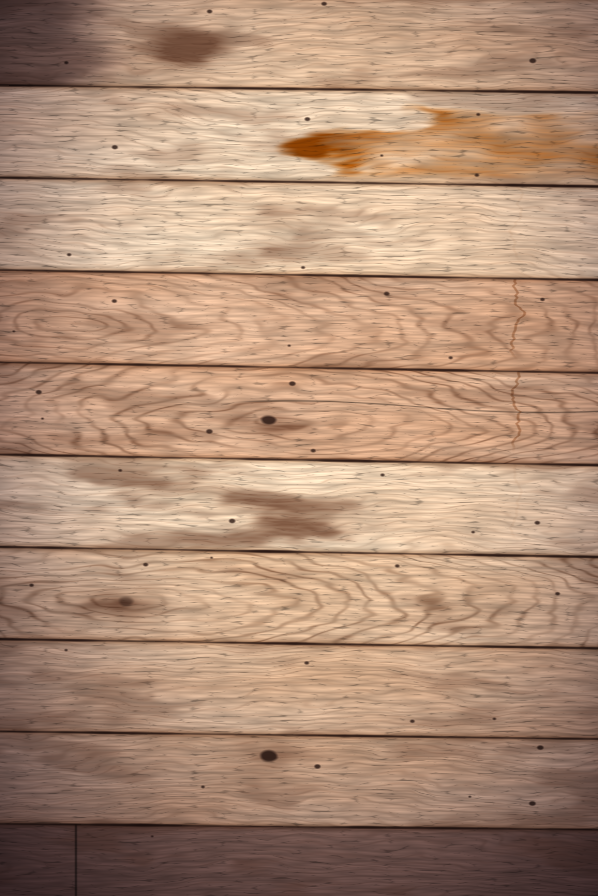
Give the GLSL for this texture, as a WebGL 1 fragment shader.

```glsl
precision highp float;
uniform vec2 u_resolution;

#define PLANK_HEIGHT 0.103
#define FIRST_SEAM 0.0807
#define SEAM_HALF_WIDTH 0.0011
#define RING_COUNT 13.0
#define GRAIN_CONTRAST 0.42
#define VIGNETTE 5.0
#define PALE_WOOD vec3(0.98, 0.88, 0.76)
#define TAN_WOOD vec3(0.87, 0.70, 0.55)
#define DARK_WOOD vec3(0.60, 0.47, 0.41)
#define KNOT_BROWN vec3(0.40, 0.24, 0.16)
#define STAIN_TINT vec3(0.72, 0.47, 0.19)
#define SEAM_COLOR vec3(0.17, 0.10, 0.08)

vec2 hash2(vec2 p) {
  return fract(sin(vec2(dot(p, vec2(127.1, 311.7)), dot(p, vec2(269.5, 183.3)))) * 43758.5);
}

// Distance to the nearest scattered cell point
float cellular(vec2 p) {
  vec2 i = floor(p), f = fract(p);
  float d = 1.0;
  for (int y = -1; y <= 1; y++)
    for (int x = -1; x <= 1; x++) {
      vec2 o = vec2(float(x), float(y));
      d = min(d, length(o + hash2(i + o) - f));
    }
  return d;
}

// Layered, rotated sines, roughly -1 to 1
float waves(vec2 p) {
  float sum = 0.0, amp = 0.5;
  for (int i = 0; i < 5; i++) {
    sum += amp * sin(p.x + 1.7 * sin(p.y));
    p = mat2(1.4, 1.1, -1.1, 1.4) * p + 2.3;
    amp *= 0.6;
  }
  return sum;
}

float only(float id, float k) { return 1.0 - step(0.5, abs(id - k)); }
float bump(float x, float width) { return exp(-x * x / (width * width)); }
float line(float d, float halfWidth, float px) {
  return 1.0 - smoothstep(halfWidth - px, halfWidth + px, abs(d));
}

void main() {
  vec2 uv = gl_FragCoord.xy / u_resolution;
  float aspect = u_resolution.x / u_resolution.y;
  float px = 1.0 / u_resolution.y;

  // Slightly tilted rows of planks
  float tilt = (0.005 + 0.007 * sin(3.0 * uv.y)) * uv.x;
  float row = (uv.y + tilt - FIRST_SEAM) / PLANK_HEIGHT + 1.0;
  float id = floor(row), v = row - id;
  vec2 p = vec2(uv.x * aspect + id * 7.3, uv.y + tilt);
  float warp = waves(p * vec2(9.0, 32.0));
  float blotch = waves(p * vec2(14.0, 60.0) + 4.0);

  // Plank tone
  float pale = 0.35 + 0.6 * bump(id - 7.5, 0.9) + 0.45 * bump(id - 4.0, 0.7)
    - 0.35 * bump(id - 5.5, 0.7) + 0.25 * warp;
  vec3 col = mix(TAN_WOOD, PALE_WOOD, clamp(pale, -0.4, 1.0));
  col = mix(col, DARK_WOOD, only(id, 0.0));
  col *= mix(vec3(1.0), vec3(0.96, 0.92, 0.94), bump(id - 5.5, 0.8));

  // Fibres and pores following the drift of the grain
  vec2 g = p + vec2(0.0, 0.005 * warp);
  float fibre = 0.55 * cellular(g * vec2(26.0, 330.0)) + 0.45 * cellular(g * vec2(7.0, 130.0));
  float pore = smoothstep(0.62, 0.95, cellular(g * vec2(60.0, 400.0)));
  col *= 1.0 + GRAIN_CONTRAST * (0.43 - fibre) - 0.22 * pore;

  // Growth rings around each knot, straight grain elsewhere
  float knotX = 0.45 - 0.24 * only(id, 3.0) - 0.13 * only(id, 9.0) - 0.30 * only(id, 6.0);
  float knotY = 0.42 + 0.35 * only(id, 1.0);
  vec2 q = vec2((uv.x - knotX) * aspect / PLANK_HEIGHT, v - knotY);
  float figured = only(id, 3.0) + only(id, 5.0) + 0.6 * only(id, 6.0);
  float rings = length(q * vec2(0.22, 1.0)) + 0.11 * warp;
  float straight = v + 0.16 * warp + 0.25 * bump(q.x, 1.5) * q.y;
  float growth = mix(straight, rings, step(0.1, figured));
  float ringLine = pow(0.5 + 0.5 * sin(6.283 * RING_COUNT * growth + 1.5 * blotch), 5.0);
  float ringDepth = 0.09 + 0.17 * figured * clamp(0.6 + 0.9 * blotch, 0.0, 1.2);
  col *= 1.0 - ringLine * ringDepth * (1.6 - 1.4 * fibre) * vec3(0.85, 1.0, 1.1);

  // Brown smudges and knots
  float streak = 1.35 - 0.8 * fibre;
  float smudge = smoothstep(0.15, 0.9, blotch + 0.4 * warp) * 0.26;
  float smear = only(id, 4.0) * bump(q.x + 0.6 + 2.0 * q.y, 1.6) * bump(q.y, 0.38);
  smudge += smear * smoothstep(-0.5, 0.7, blotch) * 0.65;
  float halo = exp(-dot(q * vec2(2.4, 4.5), q * vec2(2.4, 4.5))) * (0.7 + 0.7 * blotch);
  smudge += mod(id, 2.0) * (0.65 - 0.4 * bump(id - 6.0, 1.4)) * halo;
  col = mix(col, KNOT_BROWN, clamp(smudge * streak, 0.0, 0.8));
  float core = only(id, 1.0) + 0.5 * only(id, 3.0) + only(id, 5.0);
  float coreShape = 1.0 - smoothstep(0.6, 1.1, length(q / vec2(0.10, 0.06)) + 0.5 * blotch);
  col = mix(col, SEAM_COLOR, 0.85 * core * coreShape);

  // Amber stain and wandering water marks
  float stainEdge = uv.x - 0.54 - 0.25 * max(v - 0.35, 0.0) + 0.13 * blotch;
  float stain = only(id, 8.0) * smoothstep(-0.03, 0.06, stainEdge)
    * smoothstep(0.0, 0.15, v) * (1.0 - smoothstep(0.68, 0.92, v + 0.2 * blotch));
  col *= mix(vec3(1.0), STAIN_TINT, stain * clamp(streak * (0.75 + 0.8 * warp), 0.15, 1.2));
  float markX = uv.x - 0.865 - 0.012 * waves(vec2(uv.y * 90.0, id));
  float mark = line(markX * aspect, 0.0015, px) * bump(id - 5.5, 1.0) * smoothstep(0.1, 0.3, v);
  col *= 1.0 - mark * vec3(0.22, 0.34, 0.45);

  // Hairline crack, butt joint and nail holes
  float crack = line((v - 0.60 + 0.04 * sin(uv.x * 9.0)) * PLANK_HEIGHT, 0.0005, px);
  col *= 1.0 - 0.5 * crack * only(id, 5.0) * smoothstep(0.38, 0.45, uv.x);
  col *= 1.0 - 0.5 * only(id, 0.0) * line((uv.x - 0.127) * aspect, 0.0012, px);
  vec2 grid = vec2(uv.x * 7.0, row * 2.0);
  vec2 seed = hash2(floor(grid) + 3.0), place = hash2(floor(grid) + 17.0);
  vec2 nail = (fract(grid) - 0.15 - 0.7 * place) * vec2(aspect / 7.0, PLANK_HEIGHT * 0.5);
  float hole = line(length(nail * vec2(0.7, 1.0)), 0.0008 + 0.0018 * seed.y, px);
  col = mix(col, SEAM_COLOR, 0.8 * hole * step(0.72, seed.x));

  // Worn seams with a soft brown lip
  float seamDist = min(v, 1.0 - v) * PLANK_HEIGHT;
  float wear = waves(vec2(uv.x * 14.0, floor(row + 0.5) * 5.0));
  float seam = line(seamDist, SEAM_HALF_WIDTH * (1.0 + 0.5 * wear), px);
  col *= 1.0 - vec3(0.20, 0.27, 0.33) * bump(seamDist, 0.004);
  col = mix(col, SEAM_COLOR, seam * (0.82 + 0.18 * wear));

  // Darkened corners
  vec2 c = uv - vec2(0.53, 0.60);
  float shade = 1.0 / (1.0 + VIGNETTE * dot(c, c) * dot(c, c));
  shade *= 1.0 - 0.4 * only(id, 9.0) * (1.0 - smoothstep(0.08, 0.24, uv.x + 0.05 * warp));
  gl_FragColor = vec4(col * pow(vec3(shade), vec3(1.0, 1.12, 0.98)), 1.0);
}
```
